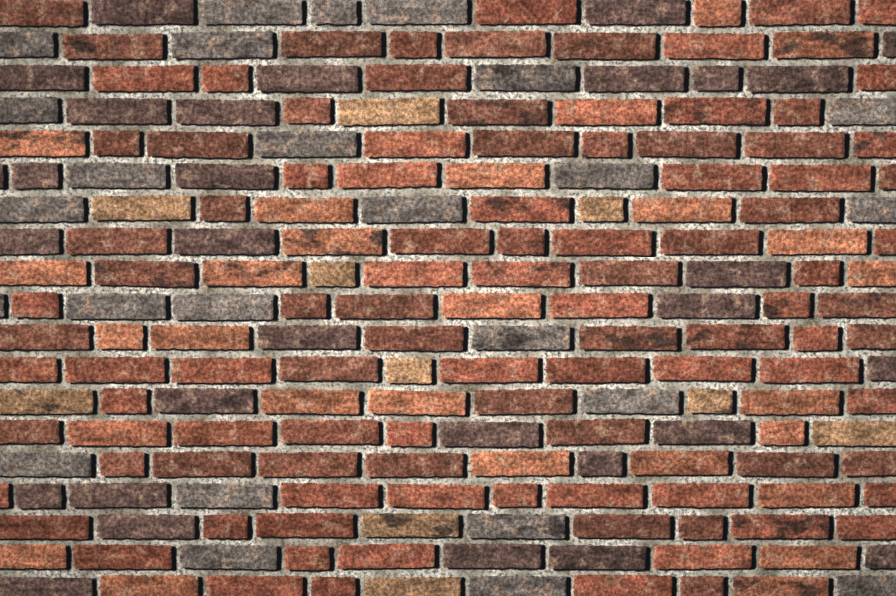
Write a WebGL 1 fragment shader that draws this texture.

```glsl
precision highp float;
// Sunlit weathered brick wall: runs of stretchers broken by a half-length header.
uniform vec2 u_resolution;

// Lengths below are in stretcher lengths.
#define STRETCHERS_ACROSS 8.17
#define ROWS_DOWN 17.84
#define ROW_HEIGHT 0.298
#define HEAD_JOINT 0.065
#define BED_JOINT 0.060
#define PERIOD 4.5
#define SHADOW_SHIFT vec2(0.042, -0.013)
#define EDGE_WEAR 0.016
#define GRAIN 0.46

const vec3 BROWN = vec3(0.49, 0.325, 0.265);
const vec3 RED = vec3(0.59, 0.35, 0.275);
const vec3 ORANGE = vec3(0.68, 0.44, 0.33);
const vec3 OCHRE = vec3(0.66, 0.51, 0.38);
const vec3 SLATE = vec3(0.46, 0.42, 0.39);
const vec3 PURPLE = vec3(0.42, 0.33, 0.30);
const vec3 SOOT = vec3(0.20, 0.17, 0.16);
const vec3 DUST = vec3(0.73, 0.59, 0.49);
const vec3 LIME = vec3(0.83, 0.80, 0.74);
const vec3 MOSS = vec3(0.53, 0.49, 0.42);
const vec3 SHADOW = vec3(0.08, 0.08, 0.09);

float hash(vec2 p) {
  p = fract(p * vec2(0.1731, 0.2417) + 0.137);
  p += dot(p, p.yx + 27.31);
  return fract((p.x + p.y) * p.x * 13.7);
}

vec2 gradient(vec2 cell) {
  float angle = 6.2832 * hash(cell);
  return vec2(cos(angle), sin(angle));
}

float noise(vec2 p) {
  vec2 i = floor(p), f = p - i;
  vec2 w = f * f * f * (f * (f * 6.0 - 15.0) + 10.0);
  vec2 e = vec2(1.0, 0.0);
  float low = mix(dot(gradient(i), f), dot(gradient(i + e), f - e), w.x);
  float high = mix(dot(gradient(i + e.yx), f - e.yx), dot(gradient(i + 1.0), f - 1.0), w.x);
  return mix(low, high, w.y);
}

float fbm(vec2 p) {
  float sum = 0.0, amp = 0.6;
  for (int k = 0; k < 4; k++) {
    sum += amp * noise(p);
    p = p * 2.03 + 7.1;
    amp *= 0.55;
  }
  return sum;
}

float roundedBox(vec2 p, vec2 halfSize, float radius) {
  vec2 q = abs(p) - halfSize + radius;
  return length(max(q, 0.0)) + min(max(q.x, q.y), 0.0) - radius;
}

// Fired clay colour; the upper left and the foot hold more grey bricks.
vec3 clayColor(vec2 id, vec2 place) {
  float kind = hash(id + 3.7), tone = hash(id + 21.3);
  float grey = 0.10 + 0.35 * smoothstep(0.55, 1.0, place.y - 0.4 * place.x)
             + 0.08 * (1.0 - smoothstep(0.0, 0.35, place.y));
  vec3 clay = mix(mix(BROWN, RED, smoothstep(0.0, 0.5, tone)), ORANGE, smoothstep(0.5, 1.0, tone));
  if (kind < grey) clay = SLATE;
  else if (kind < grey + 0.14) clay = PURPLE;
  else if (kind > 0.95) clay = OCHRE;
  return clay * (0.88 + 0.24 * hash(id + 9.1));
}

void main() {
  vec2 uv = gl_FragCoord.xy / u_resolution;
  float pixel = STRETCHERS_ACROSS / u_resolution.x;

  // Wall coordinates, slightly tighter towards the foot
  float down = 1.0 - uv.y, t = down - 0.0195;
  float course = ROWS_DOWN * t + 0.8 * t * t;
  float along = (uv.x - 0.405) * (STRETCHERS_ACROSS + 0.35 * down);
  vec2 wall = vec2(along, -course * ROW_HEIGHT);
  course += 0.06 * noise(wall * vec2(0.6, 0.9));

  // Bond: each period holds four stretchers and one header in a varying slot
  float row = floor(course + 0.5);
  float start = mix(-3.5, -1.77, mod(row, 2.0)) + 0.06 * (hash(vec2(row, 5.0)) - 0.5);
  float cell = floor((along - start) / PERIOD);
  float u = along - start - cell * PERIOD;
  float slot = 1.0 + floor(2.5 * hash(vec2(cell + 8.0, row + 2.0)));
  float left = floor(u), width = 1.0;
  if (u >= slot + 0.5) left = floor(u - 0.5) + 0.5;
  else if (u >= slot) { left = slot; width = 0.5; }
  vec2 id = vec2(cell * PERIOD + left + 31.0, row + 11.0);
  vec2 place = vec2(0.405 + (start + cell * PERIOD + left) / STRETCHERS_ACROSS, 1.0 - row / 18.6);

  // Worn brick outline and the shadow it throws
  vec2 halfSize = 0.5 * vec2(width - HEAD_JOINT, ROW_HEIGHT - BED_JOINT);
  vec2 pos = vec2(u - left - 0.012 - halfSize.x, (row - course) * ROW_HEIGHT);
  pos.y += 0.02 * (hash(id + 1.9) - 0.5) + 0.025 * pos.x * (hash(id + 6.1) - 0.5);
  halfSize -= vec2(0.012, 0.008) * hash(id + 4.3);
  float wear = EDGE_WEAR * fbm(wall * 11.0);
  float body = roundedBox(pos, halfSize, 0.022) + wear;
  float shade = roundedBox(pos - SHADOW_SHIFT, halfSize, 0.022) + wear;

  // Mortar
  float grain = noise(wall * 27.0) + 0.6 * noise(wall * 51.0);
  vec3 color = mix(LIME, MOSS, smoothstep(-0.2, 0.45, fbm(wall * 2.5) + 0.35 * grain));
  color *= 0.98 + 0.65 * grain;
  color = mix(SHADOW, color, smoothstep(-pixel, pixel + 0.006, shade));

  // Brick face: mottling, dust, soot, grain and a lit upper-left rim
  vec2 face = wall + 17.0 * hash(id);
  float mottle = fbm(face * vec2(4.0, 8.0));
  vec3 brick = clayColor(id, place) * (1.0 + 0.65 * mottle);
  brick = mix(brick, DUST, 0.65 * smoothstep(0.0, 0.45, fbm(face * 7.0 + 4.0)));
  float soot = step(0.8, hash(id + 14.2)) * smoothstep(0.0, 0.3, fbm(face * vec2(3.0, 6.0) + 9.0));
  brick = mix(brick, SOOT, 0.7 * soot);
  brick *= 1.0 + GRAIN * grain;
  brick *= 1.0 + 6.0 * (shade - body) * smoothstep(-0.035, 0.0, body);
  color = mix(brick, color, smoothstep(-pixel, pixel, body));

  // Light falling off towards the corners
  vec2 away = uv - vec2(0.52, 0.58);
  color *= 1.08 - 0.5 * dot(away, away);
  gl_FragColor = vec4(clamp(color, 0.0, 1.0), 1.0);
}
```
